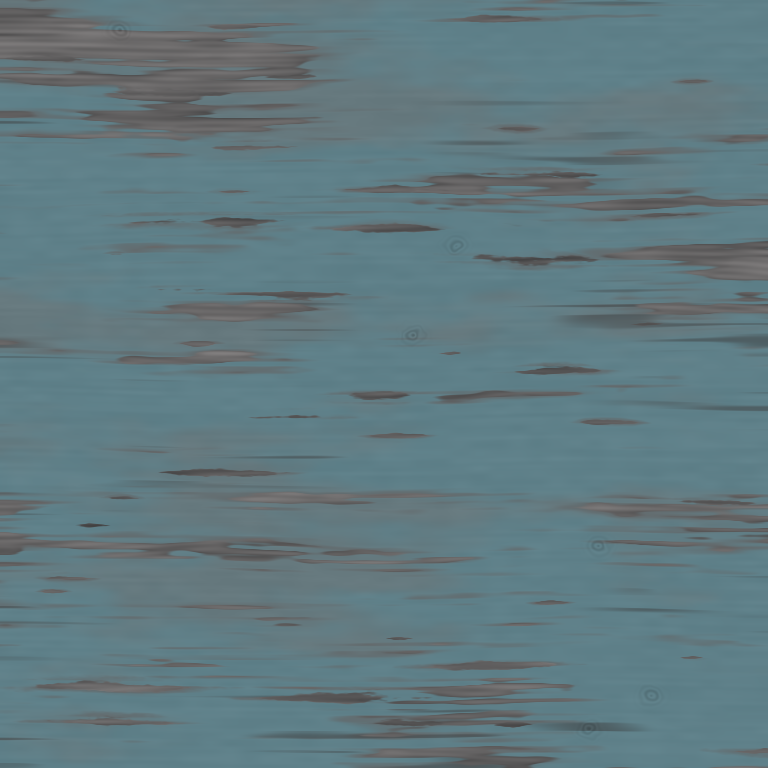
This texture is drawn by a three.js fragment shader. Its source:

```glsl
varying vec2 vUv;

const vec3 PAINT = vec3(0.372, 0.503, 0.538);
const vec3 WORN_PAINT = vec3(0.408, 0.468, 0.484);
const vec3 STAIN = vec3(0.385, 0.415, 0.425);
const vec3 WOOD_DARK = vec3(0.245, 0.243, 0.245);
const vec3 WOOD_LIGHT = vec3(0.510, 0.500, 0.500);

float hash(vec2 p) {
  return fract(sin(dot(p, vec2(127.1, 311.7))) * 43758.5453);
}

float noise(vec2 p) {
  vec2 i = floor(p);
  vec2 f = fract(p);
  f = f * f * (3.0 - 2.0 * f);
  float low = mix(hash(i), hash(i + vec2(1.0, 0.0)), f.x);
  float high = mix(hash(i + vec2(0.0, 1.0)), hash(i + vec2(1.0, 1.0)), f.x);
  return mix(low, high, f.y);
}

float fbm(vec2 p, float gain) {
  float sum = 0.0;
  float total = 0.0;
  float amplitude = 1.0;
  for (int i = 0; i < 4; i++) {
    sum += amplitude * noise(p);
    total += amplitude;
    p = p * vec2(2.2, 1.9) + vec2(17.3, 9.1);
    amplitude *= gain;
  }
  return sum / total;
}

// Broad peeled areas: positive where the paint is gone
float peeling(vec2 p, float streak, float threshold) {
  float zone = noise(p * vec2(1.8, 7.0) + 61.7) - 0.5;
  float height = fbm(p * vec2(2.8, 28.0) + 24.3, 0.64);
  height += 0.32 * zone + 0.18 * (streak - 0.5) + 0.08 * (p.y - 0.5);
  return (height - threshold) / 0.04;
}

// Scattered lens-shaped chips, one candidate per grid cell
float flakes(vec2 p, vec2 grid, float streak, float density) {
  float ragged = 2.6 * (fbm(p * vec2(16.0, 75.0) + 8.0, 0.65) - 0.5);
  ragged += 0.9 * (streak - 0.5);
  vec2 home = floor(p * grid);
  float best = -9.0;
  for (int y = -1; y <= 1; y++) {
    for (int x = -1; x <= 1; x++) {
      vec2 cell = home + vec2(float(x), float(y));
      vec2 jitter = vec2(hash(cell + 3.1), hash(cell + 7.7));
      float size = hash(cell + 12.9);
      vec2 extent = mix(vec2(0.015, 0.0022), vec2(0.11, 0.0066), size * size);
      vec2 q = (p - (cell + jitter) / grid) / extent;
      float lens = 0.9 - q.x * q.x - abs(q.y) + ragged;
      best = max(best, hash(cell + 21.3) < density ? lens : -9.0);
    }
  }
  return best * 2.0;
}

// Thin broken lines along the grain
float scratches(vec2 p) {
  float line = smoothstep(0.74, 0.94, noise(p * vec2(5.0, 150.0) + 37.0));
  return line * smoothstep(0.45, 0.75, noise(p * vec2(3.0, 15.0) + 81.0));
}

// Faint concentric rings of small knots
float knots(vec2 p) {
  float rings = 0.0;
  for (int i = 0; i < 6; i++) {
    float id = float(i);
    vec2 center = vec2(hash(vec2(id, 2.4)), hash(vec2(id, 5.8)));
    vec2 d = (p - center) * vec2(0.8, 1.0);
    float r = length(d) + 0.006 * noise(p * 110.0);
    rings += (0.5 + 0.5 * sin(r * 950.0)) * exp(-r * r * 7000.0);
  }
  return rings;
}

vec3 woodColor(vec2 p, float streak, float darkening) {
  float bend = noise(p * vec2(2.5, 6.0) + 2.0);
  float rings = 0.5 + 0.5 * sin(6.2832 * (p.y * 110.0 + 5.0 * bend));
  float tone = noise(p * vec2(7.0, 35.0) + 50.0);
  float grain = noise(p * vec2(18.0, 170.0) + 70.0);
  float shade = 0.14 * rings + 0.32 * tone + 0.28 * grain + 0.26 * streak;
  return mix(WOOD_DARK, WOOD_LIGHT, clamp(shade + 0.1 - darkening, 0.0, 1.0));
}

vec3 paintColor(vec2 p, float streak) {
  float wear = smoothstep(0.5, 0.78, fbm(p * vec2(2.5, 12.0) + 90.0, 0.6));
  float mottling = noise(p * vec2(40.0, 100.0)) - 0.5;
  vec3 color = mix(PAINT, WORN_PAINT, 0.8 * wear);
  return color + 0.018 * (streak - 0.5) + 0.016 * mottling;
}

void main() {
  // Gentle waviness of the grain
  vec2 p = vUv;
  p.y += 0.01 * (noise(vUv * vec2(4.0, 7.0)) - 0.5);
  float streak = noise(p * vec2(6.0, 210.0) + 13.0);

  // Exposed wood and its streaky fringe
  float chip = flakes(p, vec2(3.0, 25.0), streak, 0.5);
  float exposure = max(peeling(p, streak, 0.7), chip);
  float bare = smoothstep(-0.4, 0.6, exposure);
  float fringe = smoothstep(-3.5, 0.0, exposure) * smoothstep(0.38, 0.75, streak);

  // Chips and broken paint edges are darker than open wood
  float rim = 1.0 - smoothstep(0.4, 2.0, exposure);
  float darkening = 0.1 * rim + 0.16 * smoothstep(0.0, 1.5, chip);

  vec3 color = mix(paintColor(p, streak), STAIN, 0.85 * fringe);
  color = mix(color, WOOD_DARK, 0.5 * scratches(p));
  color = mix(color, woodColor(p, streak, darkening), bare);
  color *= 1.0 - 0.18 * knots(vUv);
  gl_FragColor = vec4(color, 1.0);
}
```
